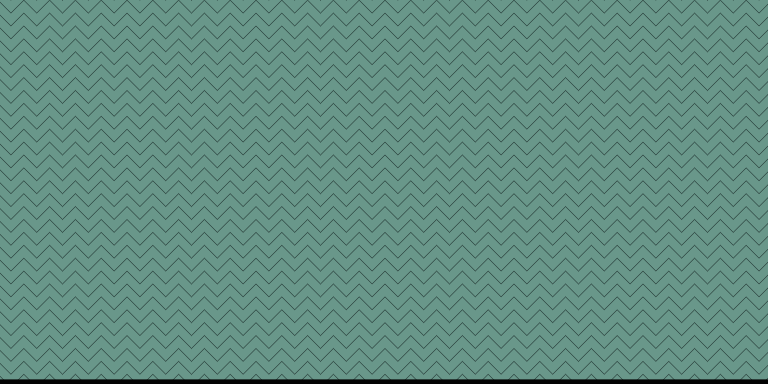
Write a Shadertoy shader that draws this pattern.

```glsl
// Thin dark chevron rows on flat sage green, above a narrow black strip.
// A folded x axis gives 45 degree zigzags, repeated downward; each hairline
// is antialiased by the area it covers in a pixel.

#define ROWS 29.77          // zigzag rows per canvas height
#define PEAK_X 1.0026       // x of one peak, in canvas heights
#define TOP_OFFSET 0.0005   // depth of the first peaks below the top edge
#define LINE_WIDTH 0.00128  // stroke width, in canvas heights
#define STRIP_HEIGHT 0.0120 // black strip along the bottom
#define GROUND vec3(0.410, 0.592, 0.540)
#define INK vec3(0.095, 0.155, 0.150)
#define STRIP vec3(0.010, 0.010, 0.010)

// Integral of a unit-area triangle filter, for diagonal edges
float diagonalEdge(float signedDist, float radius) {
    float t = clamp(signedDist / radius, -1.0, 1.0);
    return 0.5 + t - 0.5 * t * abs(t);
}

// Signed offset from the nearest multiple of the period
float nearestRepeat(float x, float period) {
    return x - period * floor(x / period + 0.5);
}

// Perpendicular distance to the closest chevron stroke
float chevronDistance(vec2 p) {
    float spacing = 1.0 / ROWS;
    float zigzag = abs(nearestRepeat(p.x - PEAK_X, 2.0 * spacing));
    float depth = 1.0 - p.y - TOP_OFFSET;
    return nearestRepeat(depth - zigzag, spacing) * sqrt(0.5);
}

void mainImage(out vec4 fragColor, in vec2 fragCoord) {
    float pixel = 1.0 / iResolution.y;
    vec2 p = fragCoord * pixel;

    // Hairline coverage is the difference of its two edges
    float dist = chevronDistance(p);
    float radius = pixel * sqrt(0.5);
    float ink = diagonalEdge(dist + 0.5 * LINE_WIDTH, radius)
              - diagonalEdge(dist - 0.5 * LINE_WIDTH, radius);
    vec3 color = mix(GROUND, INK, ink);

    // Bottom strip with a one-pixel soft edge
    float strip = clamp((STRIP_HEIGHT - p.y) / pixel + 0.5, 0.0, 1.0);
    color = mix(color, STRIP, strip);

    fragColor = vec4(color, 1.0);
}
```
